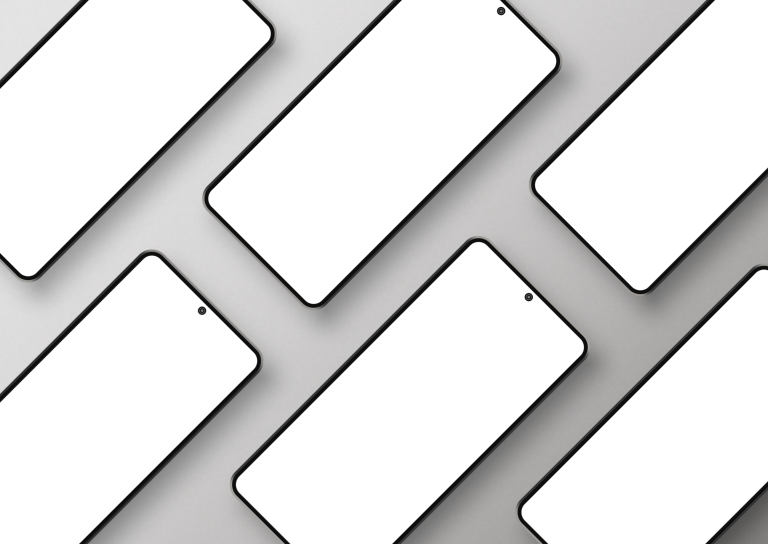
Give the GLSL for this pattern, as a Shadertoy shader.

```glsl
// Six blank handsets lie diagonally on a grey tabletop, three across and two down.
// Each is a rounded-box distance field; alternate ones slide along their long axis.
// Soft offset shadows and a diagonal light falloff shade the table below them.

const ivec2 GRID = ivec2(3, 2);                // handsets across and down
const vec2 ORIGIN = vec2(0.159, 0.793);        // centre of the first cell, y up
const vec2 STEP_ACROSS = vec2(0.5627, -0.0129);
const vec2 STEP_DOWN = vec2(0.0129, -0.5637);
const float SLIDE = 0.0268;                    // alternating shift along the axis

const vec2 HALF_SIZE = vec2(0.333, 0.1545);
const float CORNER = 0.033;
const float RIM_WIDTH = 0.0042;
const float BEZEL_WIDTH = 0.0112;              // rim and black border together
const vec2 LENS_POS = vec2(0.309, 0.0);
const float LENS_RADIUS = 0.0076;

const vec2 SHADOW_SHIFT = vec2(-0.005, -0.037);
const vec2 SHADOW_RANGE = vec2(-0.045, 0.060);
const float SHADOW_LIGHT = 0.27;               // strength at the lit corner
const float SHADOW_DARK = 0.40;                // strength at the far corner

const vec3 TABLE_LIGHT = vec3(0.895, 0.890, 0.890);
const vec3 TABLE_DARK = vec3(0.510, 0.505, 0.500);
const vec3 BLACK = vec3(0.055, 0.055, 0.060);
const vec3 RIM_METAL = vec3(0.60, 0.59, 0.575);
const vec3 RIM_SIDE = vec3(0.20);
const float GRAIN = 0.012;

float hash(vec2 p) {
    vec3 q = fract(vec3(p.xyx) * 0.1031);
    q += dot(q, q.yzx + 33.33);
    return fract((q.x + q.y) * q.z);
}

float valueNoise(vec2 p) {
    vec2 cell = floor(p), f = fract(p);
    f = f * f * (3.0 - 2.0 * f);
    return mix(mix(hash(cell), hash(cell + vec2(1, 0)), f.x),
               mix(hash(cell + vec2(0, 1)), hash(cell + vec2(1, 1)), f.x), f.y);
}

float roundedBox(vec2 p, vec2 halfSize, float radius) {
    vec2 q = abs(p) - halfSize + radius;
    return length(max(q, 0.0)) + min(max(q.x, q.y), 0.0) - radius;
}

// Coverage of the region where the distance is negative
float fill(float dist, float aa) {
    return 1.0 - smoothstep(-aa, aa, dist);
}

// Handset frame: x runs along the long axis, y towards the light
vec2 toHandset(vec2 uv, ivec2 cell) {
    vec2 p = uv - ORIGIN - float(cell.x) * STEP_ACROSS - float(cell.y) * STEP_DOWN;
    vec2 local = vec2(p.x + p.y, p.y - p.x) * sqrt(0.5);
    float side = ((cell.x + cell.y) & 1) == 0 ? 1.0 : -1.0;
    local.x -= side * SLIDE;
    return local;
}

float shadowOf(vec2 p) {
    float dist = roundedBox(p - SHADOW_SHIFT, HALF_SIZE, CORNER);
    float s = 1.0 - smoothstep(SHADOW_RANGE.x, SHADOW_RANGE.y, dist);
    return s * s;
}

vec3 paintHandset(vec3 color, vec2 p, float tone, float aa) {
    float dist = roundedBox(p, HALF_SIZE, CORNER);

    // Metal rim, bright at the short ends and dim along the sides
    vec2 q = abs(p) - HALF_SIZE;
    float endness = smoothstep(-0.035, 0.0, q.x - q.y);
    vec3 rim = mix(RIM_SIDE, RIM_METAL, endness) * tone;
    color = mix(color, rim, fill(dist, aa));

    // Black border and white screen
    color = mix(color, BLACK, fill(dist + RIM_WIDTH, aa));
    color = mix(color, vec3(1.0), fill(dist + BEZEL_WIDTH, aa));

    // Camera lens with a grey ring and a small glint
    float r = length(p - LENS_POS);
    color = mix(color, BLACK, fill(r - LENS_RADIUS, aa));
    color = mix(color, vec3(0.33), fill(abs(r - 0.0048) - 0.0008, aa));
    color = mix(color, vec3(0.50), fill(r - 0.0022, aa));
    return color;
}

void mainImage(out vec4 fragColor, in vec2 fragCoord) {
    vec2 uv = fragCoord / iResolution.y;
    float aspect = iResolution.x / iResolution.y;
    float aa = 0.75 / iResolution.y;

    // Table: light falls off from the upper left, with fine grain
    float falloff = (uv.x + 1.0 - uv.y) / (aspect + 1.0);
    vec3 color = mix(TABLE_LIGHT, TABLE_DARK, falloff * falloff);
    color += GRAIN * (valueNoise(uv * 260.0) - 0.5);

    // Shadows
    float strength = mix(SHADOW_LIGHT, SHADOW_DARK, falloff);
    for (int row = 0; row < GRID.y; row++)
        for (int col = 0; col < GRID.x; col++)
            color *= 1.0 - strength * shadowOf(toHandset(uv, ivec2(col, row)));

    // Handsets, each with a slightly different rim tone
    for (int row = 0; row < GRID.y; row++)
        for (int col = 0; col < GRID.x; col++) {
            ivec2 cell = ivec2(col, row);
            float tone = 0.92 + 0.16 * hash(vec2(cell) + 7.0);
            color = paintHandset(color, toHandset(uv, cell), tone, aa);
        }

    fragColor = vec4(color, 1.0);
}
```
